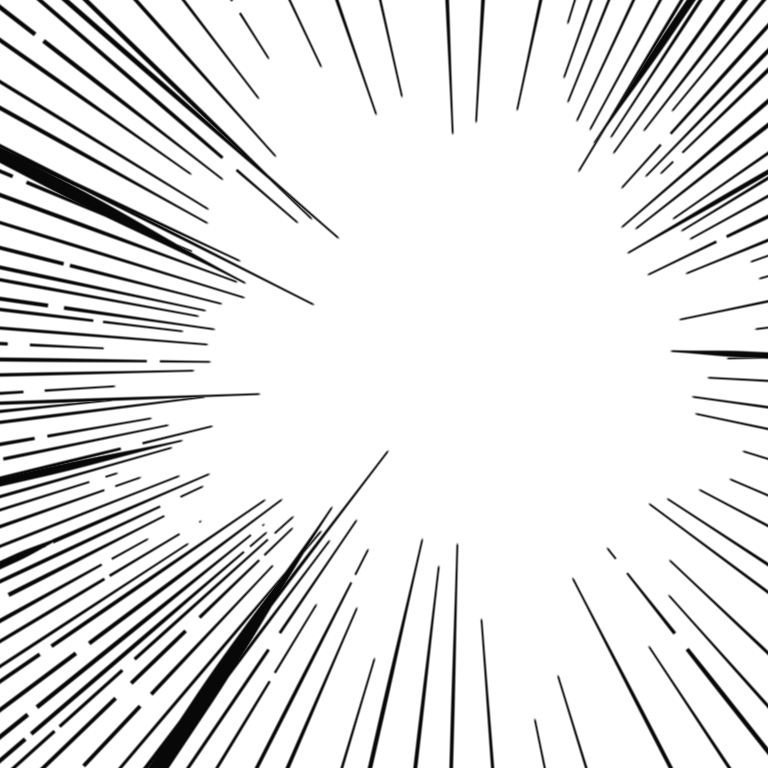
Reproduce this background procedurally as a Shadertoy shader.

```glsl
// Manga speed lines: black ink strokes converging on an empty white clearing.

#define FOCUS vec2(0.602, 0.525)   // point the strokes aim at
#define SECTORS 24                 // equal angular sectors around the focus
#define JITTER 0.45                // angular scatter inside one ray slot
#define RAGGED 0.16                // scatter of the inner stroke ends
#define TIP_WIDTH 0.0012           // half width at the inner end
#define RAY_WIDTH 0.0026           // half width of a full grown ray
#define SOFTNESS 0.0018            // edge blur
#define INK vec3(0.03)
#define PAPER vec3(1.0)

const float TAU = 6.2831853;

// Rays per sector, counter-clockwise from the right
const int RAY_COUNT[SECTORS] = int[SECTORS](
    3, 5, 5, 7, 5, 2, 2, 2, 3, 5, 5, 8,
    7, 8, 8, 5, 3, 3, 2, 2, 3, 3, 3, 3);

// Radius of the clearing in each sector
const float CLEARING[SECTORS] = float[SECTORS](
    0.27, 0.26, 0.27, 0.29, 0.32, 0.31, 0.29, 0.34, 0.35, 0.27, 0.29, 0.32,
    0.33, 0.34, 0.29, 0.24, 0.24, 0.23, 0.32, 0.31, 0.30, 0.30, 0.33, 0.28);

float hash(vec2 p) {
    return fract(sin(dot(p, vec2(127.1, 311.7))) * 43758.5453);
}

// Ink of a stroke that starts thin at its tip and grows along dir
float stroke(vec2 p, vec2 tip, vec2 dir, float growLength, float width) {
    vec2 q = p - tip;
    float along = dot(q, dir);
    float across = abs(q.x * dir.y - q.y * dir.x);
    float halfWidth = mix(TIP_WIDTH, width, smoothstep(0.0, growLength, along));
    float body = 1.0 - smoothstep(halfWidth - SOFTNESS, halfWidth + SOFTNESS, across);
    return body * smoothstep(0.0, 0.006, along);
}

// Single stroke between two canvas positions
float accent(vec2 p, vec2 tip, vec2 tail, float width) {
    vec2 span = tail - tip;
    float len = length(span);
    return stroke(p, tip, span / len, 0.75 * len, width);
}

// Dry-brush gaps along a ray; 1 keeps the ink, 0 removes it
float brushGaps(float radius, vec2 id, float chance) {
    float t = radius * 8.0 + hash(id + 5.3) * 4.0;
    float broken = step(hash(id + floor(t) * 3.7), chance);
    float halfGap = mix(0.03, 0.12, hash(id + floor(t) * 1.9));
    float gap = 1.0 - smoothstep(halfGap - 0.015, halfGap + 0.015, abs(fract(t) - 0.5));
    return 1.0 - broken * gap;
}

// All scattered rays, generated sector by sector
float scatteredRays(vec2 p) {
    float ink = 0.0;
    float radius = length(p);
    for (int s = 0; s < SECTORS; s++) {
        float middle = (float(s) + 0.5) / float(SECTORS) * TAU;
        vec2 axis = vec2(cos(middle), sin(middle));
        if (dot(p, axis) < 0.94 * radius) continue;
        // Lower left strokes are the most broken
        float chance = mix(0.08, 0.5, smoothstep(0.5, 1.0, dot(axis, vec2(-0.84, -0.54))));
        for (int i = 0; i < RAY_COUNT[s]; i++) {
            vec2 id = vec2(float(s), float(i));
            float slot = float(i) + 0.5 + JITTER * (hash(id) - 0.5);
            float angle = (float(s) + slot / float(RAY_COUNT[s])) / float(SECTORS) * TAU;
            vec2 dir = vec2(cos(angle), sin(angle));
            float ragged = hash(id + 17.0);
            float start = CLEARING[s] + RAGGED * ragged * ragged;
            float width = RAY_WIDTH * mix(0.75, 1.15, hash(id + 31.0));
            float ray = stroke(p, dir * start, dir, 0.25, width);
            ink = max(ink, ray * brushGaps(radius, id, chance));
        }
    }
    return ink;
}

// Heavy wedges and the long strokes that reach into the clearing
float accents(vec2 p) {
    float ink = accent(p, vec2(0.322, 0.630), vec2(0.000, 0.798), 0.0090);
    ink = max(ink, accent(p, vec2(0.411, 0.602), vec2(0.000, 0.810), 0.0024));
    ink = max(ink, accent(p, vec2(0.434, 0.342), vec2(0.206, 0.000), 0.0115));
    ink = max(ink, accent(p, vec2(0.507, 0.415), vec2(0.190, 0.000), 0.0030));
    ink = max(ink, accent(p, vec2(0.240, 0.427), vec2(0.000, 0.372), 0.0055));
    ink = max(ink, accent(p, vec2(0.871, 0.543), vec2(1.000, 0.537), 0.0042));
    ink = max(ink, accent(p, vec2(0.815, 0.669), vec2(1.000, 0.776), 0.0030));
    ink = max(ink, accent(p, vec2(0.772, 0.811), vec2(0.900, 1.000), 0.0050));
    ink = max(ink, accent(p, vec2(0.443, 0.688), vec2(0.085, 1.000), 0.0032));
    ink = max(ink, accent(p, vec2(0.341, 0.487), vec2(0.000, 0.475), 0.0022));
    ink = max(ink, accent(p, vec2(0.085, 0.303), vec2(0.000, 0.264), 0.0050));
    return ink;
}

void mainImage(out vec4 fragColor, in vec2 fragCoord) {
    float side = min(iResolution.x, iResolution.y);
    vec2 uv = (fragCoord - 0.5 * iResolution.xy) / side + 0.5;
    float ink = max(scatteredRays(uv - FOCUS), accents(uv));
    fragColor = vec4(mix(PAPER, INK, ink), 1.0);
}
```
